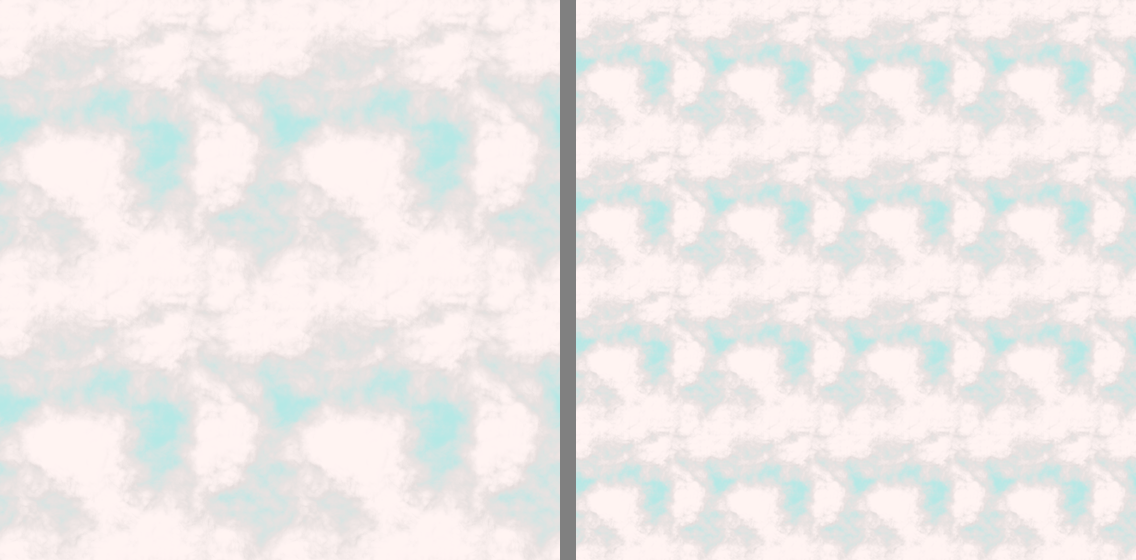
Left: one tile. Right: repeated 2 by 2.
Write a three.js fragment shader that draws this texture.

```glsl
// Soft pastel clouds over a pale aqua sky, a seamless tile repeated two by two.
varying vec2 vUv;

vec2 hash22(vec2 p) {
  vec3 q = fract(p.xyx * vec3(0.1031, 0.1030, 0.0973));
  q += dot(q, q.yzx + 33.33);
  return fract((q.xx + q.yz) * q.zy);
}

float corner(vec2 cell, vec2 offset, float period, float seed) {
  return dot(hash22(mod(cell, period) + seed) * 2.0 - 1.0, offset);
}

// Gradient noise that wraps after a whole number of cells
float noise(vec2 p, float period, float seed) {
  vec2 i = floor(p), f = p - i;
  vec2 u = f * f * f * (f * (f * 6.0 - 15.0) + 10.0);
  vec2 e = vec2(1.0, 0.0);
  return mix(
    mix(corner(i, f, period, seed), corner(i + e, f - e, period, seed), u.x),
    mix(corner(i + e.yx, f - e.yx, period, seed), corner(i + 1.0, f - 1.0, period, seed), u.x),
    u.y);
}

float fbm(vec2 p, float period, float seed, float falloff) {
  float sum = 0.0, gain = 1.0;
  for (int i = 0; i < 6; i++) {
    sum += gain * noise(p * period, period, seed);
    period *= 2.0;
    gain *= falloff;
    seed += 17.0;
  }
  return sum;
}

// Rounded lumps with creases between them
float billow(vec2 p) {
  float sum = 0.0, gain = 1.0, period = 9.0;
  for (int i = 0; i < 4; i++) {
    sum += gain * abs(noise(p * period, period, 71.0 + period));
    period *= 2.0;
    gain *= 0.58;
  }
  return sum;
}

// Soft elliptical mass, wrapped around the tile
float puff(vec2 p, float x, float y, float w, float h) {
  vec2 d = p - vec2(x, y);
  d = (d - floor(d + 0.5)) / vec2(w, h);
  return exp(-dot(d, d));
}

// Cloud thickness: low is open sky, middle is haze, high is bright cloud
float thickness(vec2 p) {
  vec2 warp = vec2(fbm(p, 5.0, 3.0, 0.45), fbm(p, 5.0, 41.0, 0.45));
  vec2 q = p + 0.07 * warp;
  float t = 0.63 + 0.14 * cos(6.28319 * q.y);

  // Bright cloud banks
  t += 0.55 * puff(q, 0.21, 0.41, 0.16, 0.10);
  t += 0.42 * puff(q, 0.35, 0.29, 0.09, 0.12);
  t += 0.40 * puff(q, 0.78, 0.46, 0.11, 0.14);
  t += 0.42 * puff(q, 0.60, 0.77, 0.09, 0.08);
  t += 0.35 * puff(q, 0.56, 0.08, 0.12, 0.08);
  t += 0.15 * puff(q, 0.92, 0.87, 0.15, 0.10);

  // Openings of sky
  t -= 0.36 * puff(q, 0.42, 0.63, 0.09, 0.09);
  t -= 0.34 * puff(q, 0.58, 0.50, 0.12, 0.11);
  t -= 0.26 * puff(q, 0.62, 0.37, 0.09, 0.08);
  t -= 0.40 * puff(q, 0.98, 0.54, 0.09, 0.15);
  t -= 0.24 * puff(q, 0.19, 0.61, 0.09, 0.06);
  t -= 0.22 * puff(q, 0.03, 0.31, 0.10, 0.07);

  // Hazy shadows
  t -= 0.30 * puff(q, 0.29, 0.79, 0.15, 0.08);
  t -= 0.42 * puff(q, 0.58, 0.89, 0.11, 0.04);
  t -= 0.32 * puff(q, 0.13, 0.17, 0.19, 0.11);
  t -= 0.35 * puff(q, 0.83, 0.17, 0.19, 0.11);
  t -= 0.28 * puff(q, 0.83, 0.70, 0.15, 0.06);
  t -= 0.24 * puff(q, 0.57, 0.25, 0.14, 0.06);

  return t + 0.40 * fbm(p + 0.03 * warp, 6.0, 9.0, 0.57)
    + 0.42 * (billow(p + 0.03 * warp) - 0.36);
}

void main() {
  vec2 p = fract(vUv * 2.0);
  float t = thickness(p);

  // Sky through haze to bright cloud
  vec3 color = mix(vec3(0.71, 0.91, 0.90), vec3(0.915, 0.885, 0.88), smoothstep(-0.1, 0.46, t));
  color = mix(color, vec3(1.0, 0.955, 0.95), smoothstep(0.36, 0.78, t));

  // Faint shading on the side away from the light
  float relief = t - thickness(p + vec2(-0.008, 0.014));
  color -= 0.12 * clamp(-relief, 0.0, 0.3) * smoothstep(0.25, 0.5, t) * (1.0 - smoothstep(0.7, 1.0, t));

  gl_FragColor = vec4(color, 1.0);
}
```
